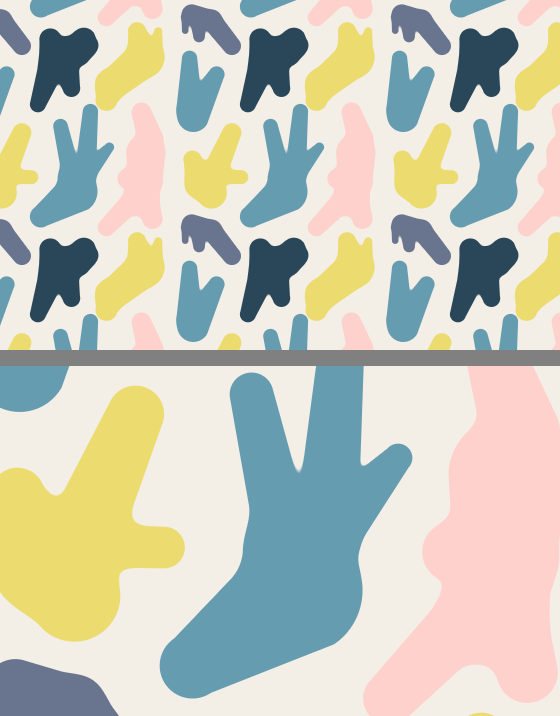
Top: the whole. Bottom: its middle third, enlarged.
Write a WebGL 1 fragment shader that draws this pattern.

```glsl
precision highp float;
// Repeating tile of seven organic cut-out blobs in flat colours on cream.

uniform vec2 u_resolution;

const float CANVAS_HEIGHT = 480.0; // design units, y pointing down
const float TILE = 288.0;          // side of the square repeat

const vec3 CREAM  = vec3(0.953, 0.933, 0.902);
const vec3 TEAL   = vec3(0.400, 0.610, 0.690);
const vec3 YELLOW = vec3(0.925, 0.860, 0.430);
const vec3 NAVY   = vec3(0.160, 0.280, 0.350);
const vec3 SLATE  = vec3(0.410, 0.460, 0.555);
const vec3 PINK   = vec3(1.000, 0.820, 0.804);

// Nearest repeat of p around a shape's centre.
vec2 wrapAround(vec2 p, vec2 centre) {
  return mod(p - centre + 0.5 * TILE, TILE) - 0.5 * TILE + centre;
}

// Distance to a capsule whose radius tapers from ra to rb.
float limb(vec2 p, vec2 a, vec2 b, float ra, float rb) {
  vec2 axis = b - a;
  float t = clamp(dot(p - a, axis) / dot(axis, axis), 0.0, 1.0);
  return length(p - a - t * axis) - mix(ra, rb, t);
}

// Smooth union; k sets the size of the fillet.
float join(float d, float e, float k) {
  float h = max(k - abs(d - e), 0.0) / k;
  return min(d, e) - 0.25 * h * h * k;
}

float drippingBean(vec2 p) {
  float d = limb(p, vec2(263, 20), vec2(290, 28), 14.0, 14.0);
  d = join(d, limb(p, vec2(290, 28), vec2(318, 63), 14.0, 12.5), 4.0);
  d = join(d, limb(p, vec2(254, 25), vec2(254, 42), 5.0, 4.5), 5.0);
  return join(d, limb(p, vec2(272, 30), vec2(273, 50), 11.0, 8.0), 5.0);
}

float toothBlob(vec2 p) {
  float d = limb(p, vec2(357, 54), vec2(361, 88), 15.0, 19.0);
  d = join(d, limb(p, vec2(360, 88), vec2(340, 143), 19.0, 11.0), 5.0);
  d = join(d, limb(p, vec2(370, 75), vec2(392, 70), 25.0, 22.0), 6.0);
  d = join(d, limb(p, vec2(403, 55), vec2(408, 62), 17.0, 15.0), 8.0);
  return join(d, limb(p, vec2(375, 80), vec2(386, 121), 21.0, 12.0), 7.0);
}

float hornedBlob(vec2 p) {
  float d = limb(p, vec2(476, 43), vec2(486, 80), 12.5, 25.0);
  d = join(d, limb(p, vec2(505, 43), vec2(499, 75), 5.5, 13.0), 6.0);
  d = join(d, limb(p, vec2(486, 80), vec2(440, 118), 26.0, 21.0), 6.0);
  return join(d, limb(p, vec2(440, 115), vec2(434, 137), 21.0, 15.0), 5.0);
}

float twoFingers(vec2 p) {
  float d = limb(p, vec2(260, 80), vec2(260, 148), 10.5, 18.0);
  return join(d, limb(p, vec2(297, 102), vec2(265, 159), 11.0, 22.0), 6.0);
}

float mitten(vec2 p) {
  float d = limb(p, vec2(318, 182), vec2(295, 235), 13.0, 17.0);
  d = join(d, limb(p, vec2(264, 219), vec2(276, 250), 12.5, 23.0), 8.0);
  d = join(d, limb(p, vec2(278, 250), vec2(290, 265), 24.0, 21.0), 5.0);
  return join(d, limb(p, vec2(295, 242), vec2(331, 243), 10.0, 9.5), 10.0);
}

float openHand(vec2 p) {
  float d = limb(p, vec2(371, 173), vec2(385, 235), 10.0, 13.0);
  d = join(d, limb(p, vec2(412, 153), vec2(406, 225), 10.5, 14.0), 6.0);
  d = join(d, limb(p, vec2(438, 202), vec2(408, 235), 6.5, 14.0), 4.0);
  d = join(d, limb(p, vec2(393, 245), vec2(393, 260), 26.0, 27.0), 6.0);
  return join(d, limb(p, vec2(393, 264), vec2(344, 297), 28.0, 15.0), 5.0);
}

float wavyCoral(vec2 p) {
  float d = limb(p, vec2(482, 154), vec2(494, 190), 13.5, 18.0);
  d = join(d, limb(p, vec2(488, 210), vec2(487, 245), 27.0, 24.0), 7.0);
  d = join(d, limb(p, vec2(463, 245), vec2(480, 245), 14.0, 18.0), 8.0);
  d = join(d, limb(p, vec2(485, 250), vec2(482, 274), 25.0, 23.0), 5.0);
  d = join(d, limb(p, vec2(470, 275), vec2(434, 312), 15.0, 12.0), 8.0);
  return join(d, limb(p, vec2(490, 275), vec2(497, 300), 16.0, 14.0), 6.0);
}

// Lay a flat colour inside d < 0, with an edge one pixel wide.
vec3 paint(vec3 base, vec3 ink, float d, float pixel) {
  return mix(base, ink, clamp(0.5 - d / pixel, 0.0, 1.0));
}

void main() {
  float pixel = CANVAS_HEIGHT / u_resolution.y;
  vec2 p = gl_FragCoord.xy * pixel;
  p.y = CANVAS_HEIGHT - p.y;

  vec3 color = CREAM;
  color = paint(color, SLATE, drippingBean(wrapAround(p, vec2(290, 41))), pixel);
  color = paint(color, NAVY, toothBlob(wrapAround(p, vec2(376, 96))), pixel);
  color = paint(color, YELLOW, hornedBlob(wrapAround(p, vec2(465, 91))), pixel);
  color = paint(color, TEAL, twoFingers(wrapAround(p, vec2(275, 125))), pixel);
  color = paint(color, YELLOW, mitten(wrapAround(p, vec2(297, 228))), pixel);
  color = paint(color, TEAL, openHand(wrapAround(p, vec2(387, 227))), pixel);
  color = paint(color, PINK, wavyCoral(wrapAround(p, vec2(469, 233))), pixel);

  gl_FragColor = vec4(color, 1.0);
}
```
